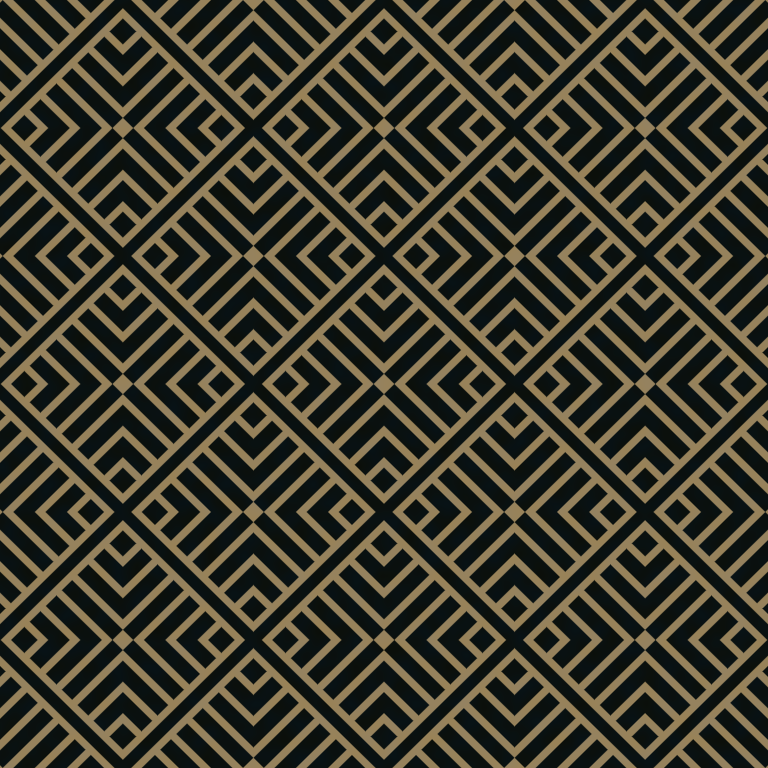
Give the GLSL for this pattern, as a WebGL 2 fragment shader.

```glsl
#version 300 es
precision highp float;

uniform vec2 u_resolution;
out vec4 fragColor;

// Pseudo-random unit gradient for a lattice corner
vec2 cornerGradient(vec2 corner) {
    float angle = 6.2832 * fract(sin(dot(corner, vec2(127.1, 311.7))) * 4375.85);
    return vec2(cos(angle), sin(angle));
}

float gradientNoise(vec2 p) {
    vec2 i = floor(p), f = fract(p);
    vec2 w = f * f * f * (f * (f * 6.0 - 15.0) + 10.0);
    float a = dot(cornerGradient(i), f);
    float b = dot(cornerGradient(i + vec2(1, 0)), f - vec2(1, 0));
    float c = dot(cornerGradient(i + vec2(0, 1)), f - vec2(0, 1));
    float d = dot(cornerGradient(i + vec2(1, 1)), f - vec2(1, 1));
    return mix(mix(a, b, w.x), mix(c, d, w.x), w.y);
}

// Smooth line of the given half width around a centre value
float line(float x, float centre, float halfWidth, float soft) {
    return 1.0 - smoothstep(-soft, soft, abs(x - centre) - halfWidth);
}

void main() {
    vec2 uv = gl_FragCoord.xy / u_resolution;

    // Diamond lattice: each cell spans -0.5 to 0.5 along both diagonals
    vec2 grid = (uv - 0.5) / vec2(0.34, 0.3333);
    vec2 diagonal = vec2(grid.x + grid.y, grid.x - grid.y);
    vec2 cell = abs(fract(diagonal + 0.5) - 0.5);
    float inner = min(cell.x, cell.y);
    float outer = max(cell.x, cell.y);
    float soft = 3.2 / min(u_resolution.x, u_resolution.y);

    // Nested chevrons in the four corners
    float chevrons = 0.0;
    for (int i = 0; i < 3; i++) {
        chevrons = max(chevrons, line(inner, 0.06 + 0.123 * float(i), 0.0205, soft));
    }
    chevrons *= step(outer, 0.448);

    // Frame and centre diamond
    float frame = line(outer, 0.448, 0.02, soft);
    float centre = line(outer, 0.0, 0.04, soft);
    float gold = max(chevrons, max(frame, centre));

    // Faint drift of tint in both colours
    float tint = clamp(0.5 + 0.9 * gradientNoise(uv * 42.0), 0.0, 1.0);
    vec3 groundColour = mix(vec3(0.045, 0.06, 0.04), vec3(0.03, 0.07, 0.085), tint);
    vec3 goldColour = mix(vec3(0.6, 0.51, 0.34), vec3(0.58, 0.51, 0.38), tint);

    fragColor = vec4(mix(groundColour, goldColour, gold), 1.0);
}
```
